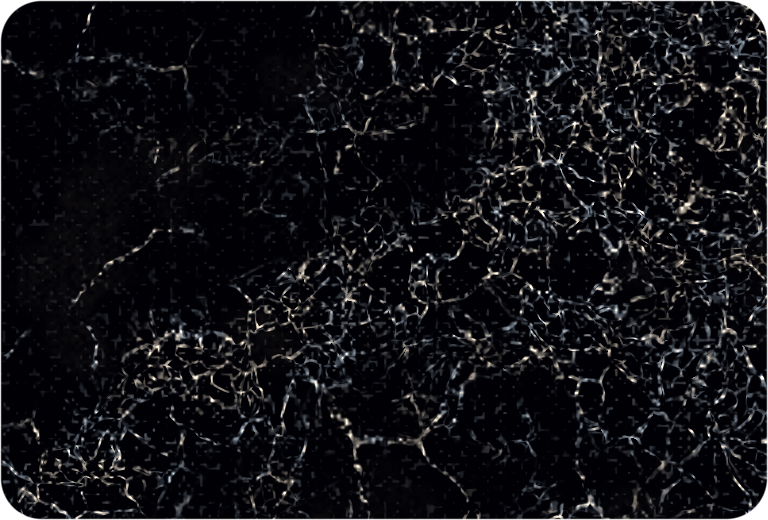
Reproduce this texture procedurally as a Shadertoy shader.

```glsl
// A polished black marble slab with rounded corners on white.
// Warped Voronoi borders at three scales give the pale veins and pebbles; a
// diagonal band plus noise decides where they gather, and grain breaks them up.

#define LONG_SCALE vec2(4.6, 2.6)
#define PEBBLE_SCALE 12.0
#define FINE_SCALE 30.0
#define VEIN_WIDTH 0.0050
#define WARP 0.11
#define GRAIN_SCALE 135.0
#define BAND_WIDTH 0.125
#define DUST 0.34
#define CORNER_RADIUS 0.078
#define MARGIN 0.002

float hash(vec2 p) {
    return fract(sin(dot(p, vec2(127.1, 311.7))) * 43758.5453);
}

vec2 hash2(vec2 p) {
    return vec2(hash(p), hash(p + 57.3));
}

float noise(vec2 p) {
    vec2 i = floor(p), f = fract(p);
    f = f * f * (3.0 - 2.0 * f);
    return mix(mix(hash(i), hash(i + vec2(1, 0)), f.x),
               mix(hash(i + vec2(0, 1)), hash(i + vec2(1, 1)), f.x), f.y);
}

float fbm(vec2 p) {
    float sum = 0.0, amp = 0.533;
    for (int i = 0; i < 4; i++) {
        sum += amp * noise(p);
        p = mat2(1.6, 1.2, -1.2, 1.6) * p + 7.7;
        amp *= 0.5;
    }
    return sum;
}

// x: distance to the nearest cell border, y: random value of the cell
vec2 voronoi(vec2 p) {
    vec2 cell = floor(p), nearest = vec2(8.0), second = vec2(8.0);
    float id = 0.0;
    for (int y = -2; y <= 2; y++)
    for (int x = -2; x <= 2; x++) {
        vec2 c = cell + vec2(x, y);
        vec2 r = c + hash2(c) - p;
        if (dot(r, r) < dot(nearest, nearest)) {
            second = nearest;
            nearest = r;
            id = hash(c + 19.1);
        } else if (dot(r, r) < dot(second, second)) {
            second = r;
        }
    }
    return vec2(dot(0.5 * (nearest + second), normalize(second - nearest)), id);
}

float vein(float dist, float width) {
    return 1.0 - smoothstep(0.25 * width, width, dist);
}

float roundedBox(vec2 p, vec2 halfSize, float radius) {
    vec2 q = abs(p) - halfSize + radius;
    return length(max(q, 0.0)) + min(max(q.x, q.y), 0.0) - radius;
}

void mainImage(out vec4 fragColor, in vec2 fragCoord) {
    float pixel = 1.0 / iResolution.y;
    vec2 p = fragCoord * pixel;
    vec2 size = iResolution.xy * pixel;

    // Where the veins gather: diagonal band, right side, loose patches
    float cloud = fbm(p * 3.2 + 4.0);
    float offBand = p.y - 0.03 - 0.52 * p.x + 0.35 * (fbm(p * 2.6 + 31.0) - 0.5);
    float band = exp(-pow(offBand / BAND_WIDTH, 2.0));
    float right = smoothstep(0.75, 1.05, p.x) * smoothstep(0.38, 0.60, cloud);
    float patches = smoothstep(0.52, 0.70, fbm(p * 4.5 + 12.0));
    float density = clamp(band + 0.65 * right + 0.45 * patches, 0.0, 1.0);

    // Ragged vein networks
    vec2 warp = vec2(fbm(p * 7.0), fbm(p * 7.0 + 23.0)) - 0.5;
    vec2 q = p + WARP * warp + 0.006 * (noise(p * 70.0) - 0.5);
    vec2 slab = voronoi(q * LONG_SCALE + 3.0);
    vec2 pebble = voronoi(q * PEBBLE_SCALE);
    vec2 fine = voronoi(q * FINE_SCALE + 11.0);

    float longVein = vein(slab.x / LONG_SCALE.x, VEIN_WIDTH * 1.1)
                   * smoothstep(0.40, 0.60, fbm(p * 4.0 + 40.0));
    float pebbleVein = vein(pebble.x / PEBBLE_SCALE, VEIN_WIDTH * 1.1)
                     * smoothstep(0.15, 0.60, density);
    float fineVein = vein(fine.x / FINE_SCALE, VEIN_WIDTH * 0.9)
                   * smoothstep(0.25, 0.85, density) * step(0.35, pebble.y);
    float veins = max(longVein, max(pebbleVein, 0.85 * fineVein));

    // Crystalline grain and scattered dust
    float grain = noise(p * GRAIN_SCALE);
    float fleck = noise(p * GRAIN_SCALE * 0.9 + 71.0);
    float light = veins * (0.72 * smoothstep(0.22, 0.95, grain)
                         + 0.40 * smoothstep(0.78, 0.98, grain));
    light += DUST * smoothstep(0.70, 0.98, fleck) * (0.30 + 0.70 * density);

    // Stone colours: cool dim veins, warmer bright ones, faint brown clouds
    vec3 stone = mix(vec3(0.004, 0.004, 0.020), vec3(0.050, 0.042, 0.052),
                     smoothstep(0.58, 0.78, fbm(p * 6.0 + 90.0)) * grain);
    float warmth = smoothstep(0.35, 0.75, noise(p * 22.0) * 0.7 + light * 0.6);
    vec3 tint = mix(vec3(0.84, 0.93, 1.0), vec3(1.0, 0.94, 0.84), warmth);
    vec3 color = stone + tint * light;

    // White surround outside the rounded slab
    float edge = roundedBox(p - 0.5 * size, 0.5 * size - MARGIN, CORNER_RADIUS);
    color = mix(color, vec3(1.0), smoothstep(-pixel, pixel, edge));
    fragColor = vec4(clamp(color, 0.0, 1.0), 1.0);
}
```
